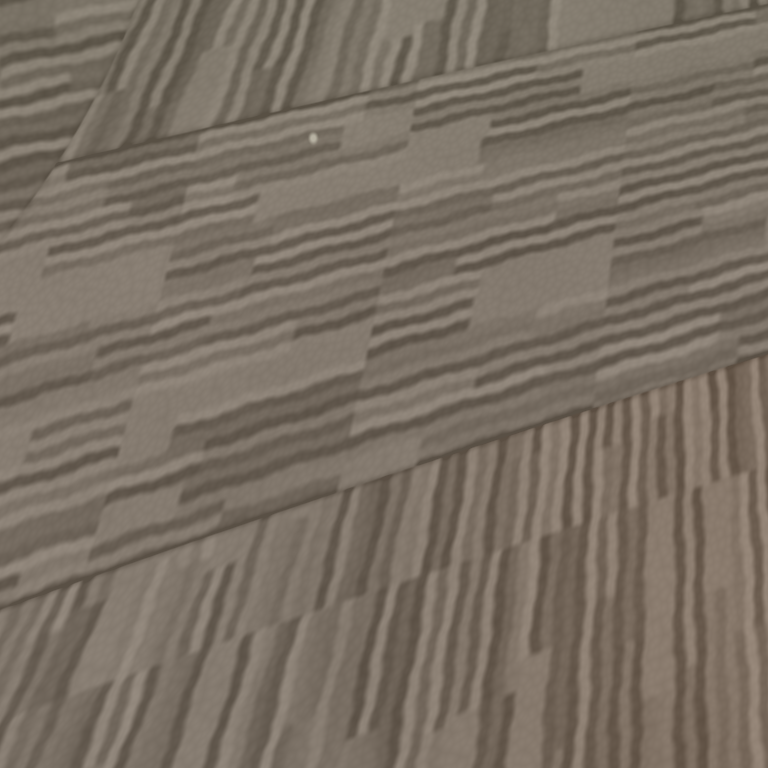
Reproduce this texture procedurally as a Shadertoy shader.

```glsl
// Striped carpet planks in taupe, laid in crossing directions and seen at an angle.
#define BAND_ROWS 42.0      // yarn rows across the diagonal band
#define FRONT_ROWS 140.0    // yarn rows per unit of fan, front planks
#define BACK_ROWS 122.0     // yarn rows per unit of fan, back planks
#define SIDE_ROWS 74.0      // yarn rows per canvas height, corner plank
#define ROW_SOFTNESS 0.36
#define BLOCK_CHANCE 0.17   // share of wide pale blocks
#define GRAIN 0.17
#define SEAM_WIDTH 0.0045
#define DARK vec3(0.372, 0.335, 0.293)
#define LIGHT vec3(0.562, 0.522, 0.478)

float hash(vec2 p) {
    return fract(sin(dot(p, vec2(127.1, 311.7))) * 4375.85);
}

// Cellular noise: distance to the nearest scattered tuft
float tufts(vec2 p) {
    vec2 cell = floor(p);
    float nearest = 2.0;
    for (int j = -1; j <= 1; j++)
    for (int i = -1; i <= 1; i++) {
        vec2 c = cell + vec2(i, j);
        vec2 site = c + vec2(hash(c), hash(c + 37.3));
        nearest = min(nearest, length(p - site));
    }
    return nearest;
}

// Layered sines for slow unevenness
float drift(vec2 p) {
    return 0.5 * sin(p.x * 7.0 + 2.0 * sin(p.y * 5.0))
         + 0.3 * sin(p.y * 13.0 - p.x * 9.0 + 1.0)
         + 0.2 * sin(p.x * 31.0 + p.y * 23.0);
}

// Tone of one piece of yarn; three rows may merge into a pale block
float pieceTone(float row, float piece) {
    float group = floor(row / 3.0);
    float tone = 0.62 * hash(vec2(row, piece)) + 0.38 * mod(row, 2.0);
    tone = smoothstep(0.08, 0.92, tone);
    float block = step(1.0 - BLOCK_CHANCE, hash(vec2(group, piece + 5.7)));
    return mix(tone, 0.78, block);
}

// Yarn changes tone at a random cut inside each plank and at its end
float yarnTone(float row, float along, float seed) {
    float plank = floor(along);
    float f = along - plank;
    float piece = seed + plank * 2.0;
    float cut = 0.2 + 0.6 * hash(vec2(floor(row / 3.0), piece + 9.1));
    float tone = mix(pieceTone(row, piece), pieceTone(row, piece + 1.0),
                     smoothstep(cut - 0.015, cut + 0.015, f));
    return mix(tone, pieceTone(row, piece + 2.0), smoothstep(0.975, 1.0, f));
}

// Soft stripes with tufted grain
float stripes(float across, float along, float seed) {
    across += 0.13 * sin(along * 19.0 + across * 0.7) + 0.06 * sin(along * 67.0);
    float row = floor(across);
    float blend = smoothstep(0.5 - ROW_SOFTNESS, 0.5 + ROW_SOFTNESS, across - row);
    float tone = mix(yarnTone(row, along, seed), yarnTone(row + 1.0, along, seed), blend);
    float grain = 0.5 - tufts(vec2(across * 1.3, along * 32.0) + seed);
    return tone + GRAIN * grain;
}

// Fan coordinate of lines running to a vanishing point
float fan(vec2 p, vec2 vanish) {
    return (p.x - vanish.x) / (vanish.y - p.y);
}

float seam(float d) {
    return exp(-d * d / (SEAM_WIDTH * SEAM_WIDTH));
}

void mainImage(out vec4 fragColor, in vec2 fragCoord) {
    vec2 p = fragCoord / iResolution.xy;
    float soft = max(0.0018, 1.0 / iResolution.y);

    // Plank borders
    float lower = 0.206 + 0.36 * p.x - 0.027 * p.x * p.x;
    float upper = 0.77 + 0.24 * p.x - 0.015 * p.x * p.x;
    float t = 1.0 - p.y;
    float cornerEdge = 0.18 - 0.35 * t - 0.7 * t * t;
    float below = lower - p.y;
    float above = p.y - upper;
    float corner = (cornerEdge - p.x) * 0.85;

    // Stripes of each direction
    float v = (p.y - lower) / (upper - lower);
    float skewed = p.x - 0.2 * v * (1.0 - 0.85 * p.x);
    float band = stripes(v * (0.8 + 0.2 * v) * BAND_ROWS, (skewed - 0.443) / 0.332, 3.0);
    float front = stripes(fan(p, vec2(0.885, 2.04)) * FRONT_ROWS, (below - 0.15) / 0.4, 21.0);
    float back = stripes(fan(p, vec2(0.885, 2.5)) * BACK_ROWS, above / 0.3 + 0.1, 43.0);
    float side = stripes((p.y - 0.21 * p.x) * SIDE_ROWS, p.x / 0.35 + 0.3, 64.0);

    // Lay the planks together
    float inFront = smoothstep(-soft, soft, below);
    float inCorner = smoothstep(-soft, soft, corner);
    float tone = mix(band, front, inFront);
    tone = mix(tone, back, smoothstep(-soft, soft, above));
    tone = mix(tone, side, inCorner);
    tone -= 0.4 * seam(below) + 0.3 * seam(above) * (1.0 - inCorner) + 0.22 * seam(corner);
    tone += 0.07 * drift(p);

    // Yarn colour, warmer at the front right
    vec3 color = mix(DARK, LIGHT, clamp(tone, -0.12, 1.12));
    color += vec3(0.012, -0.008, -0.018) * inFront * smoothstep(0.3, 1.0, p.x);
    color += vec3(-0.008, 0.002, -0.004) * smoothstep(0.6, 1.0, p.y);

    // Pale speck of lint
    float lint = length((p - vec2(0.408, 0.82)) * vec2(1.0, 0.8));
    color = mix(color, vec3(0.72, 0.70, 0.64), 1.0 - smoothstep(0.002, 0.008, lint));
    fragColor = vec4(color, 1.0);
}
```
